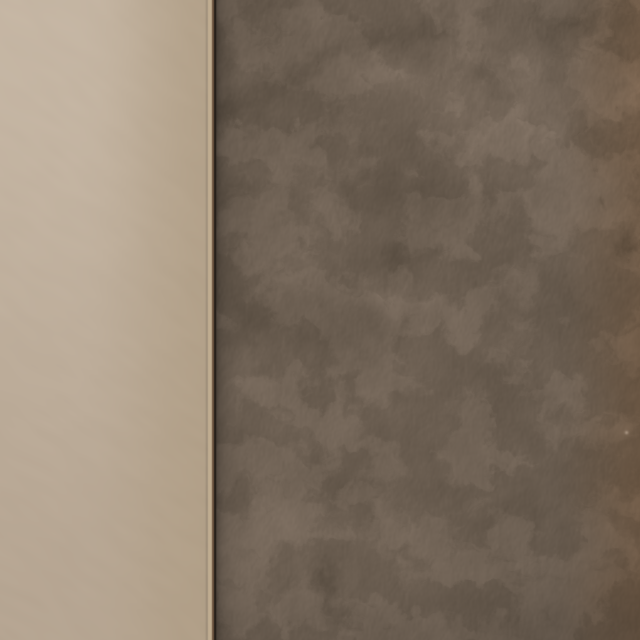
This texture is drawn by a three.js fragment shader. Its source:

```glsl
// A smooth beige panel with a bevelled edge stands before a mottled plaster wall.
// The wall mixes warped fractal noise with soft placed stains, ragged flakes
// and a fine embossed grain; the panel is a gradient with a lit rim and shadow.
#define EDGE 0.3345
#define SOFT 0.0013
#define WARP 0.065
#define RAGGED 0.030
#define MOTTLE 0.36
#define FLAKES 0.20
#define GRAIN 0.050
#define WALL_DARK vec3(0.335, 0.292, 0.245)
#define WALL_LIGHT vec3(0.530, 0.468, 0.412)
#define WARM_TINT vec3(1.05, 0.97, 0.88)
#define GAP_COLOR vec3(0.150, 0.125, 0.100)
#define RIM_COLOR vec3(0.750, 0.675, 0.565)

varying vec2 vUv;

float hash(vec2 p) {
  vec3 q = fract(vec3(p.xyx) * 0.1031);
  q += dot(q, q.yzx + 33.33);
  return fract((q.x + q.y) * q.z);
}

float noise(vec2 p) {
  vec2 i = floor(p), f = fract(p);
  f = f * f * (3.0 - 2.0 * f);
  return mix(mix(hash(i), hash(i + vec2(1.0, 0.0)), f.x),
             mix(hash(i + vec2(0.0, 1.0)), hash(i + vec2(1.0)), f.x), f.y);
}

// Fractal noise centred on zero
float fbm(vec2 p) {
  float sum = -0.485, amp = 0.5;
  for (int i = 0; i < 5; i++) {
    sum += amp * noise(p);
    p = mat2(0.8, 0.6, -0.6, 0.8) * p * 2.03 + 17.3;
    amp *= 0.5;
  }
  return sum;
}

// Soft elliptical stain
float stain(vec2 p, vec2 centre, vec2 radius) {
  vec2 d = (p - centre) / radius;
  return exp(-dot(d, d));
}

float segment(vec2 p, vec2 a, vec2 b) {
  vec2 d = b - a;
  return length(p - a - d * clamp(dot(p - a, d) / dot(d, d), 0.0, 1.0));
}

// Broad light and dark areas of the plaster
float stains(vec2 p) {
  float s = 0.0;
  s += 0.16 * stain(p, vec2(0.44, 0.73), vec2(0.10, 0.05));
  s += 0.17 * stain(p, vec2(0.44, 0.58), vec2(0.06, 0.05));
  s += 0.18 * stain(p, vec2(0.39, 0.43), vec2(0.04, 0.07));
  s += 0.18 * stain(p, vec2(0.60, 0.54), vec2(0.05, 0.03));
  s += 0.14 * stain(p, vec2(0.65, 0.43), vec2(0.05, 0.06));
  s += 0.15 * stain(p, vec2(0.46, 0.18), vec2(0.09, 0.07));
  s += 0.20 * stain(p, vec2(0.77, 0.83), vec2(0.15, 0.08));
  s += 0.15 * stain(p, vec2(0.61, 0.89), vec2(0.08, 0.025));
  s -= 0.19 * stain(p, vec2(0.63, 0.68), vec2(0.09, 0.035));
  s -= 0.28 * stain(p, vec2(0.637, 0.585), vec2(0.035, 0.025));
  s -= 0.14 * stain(p, vec2(0.57, 0.48), vec2(0.09, 0.04));
  s -= 0.18 * stain(p, vec2(0.41, 0.505), vec2(0.045, 0.04));
  s -= 0.14 * stain(p, vec2(0.53, 0.24), vec2(0.06, 0.04));
  s -= 0.28 * stain(p, vec2(0.515, 0.10), vec2(0.02, 0.035));
  s -= 0.24 * stain(p, vec2(0.76, 0.88), vec2(0.02, 0.035));
  s -= 0.18 * stain(p, vec2(0.90, 0.97), vec2(0.06, 0.05));
  float arc = segment(p, vec2(0.34, 0.82), vec2(0.54, 0.925));
  arc = min(arc, segment(p, vec2(0.54, 0.925), vec2(0.70, 0.97)));
  return s - 0.19 * exp(-arc * arc / 0.0004);
}

float grain(vec2 p) {
  return noise(p * vec2(150.0, 90.0)) + 0.7 * noise(p * vec2(260.0, 170.0));
}

vec3 wall(vec2 p) {
  vec2 bend = vec2(fbm(p * 13.0), fbm(p * 13.0 + 41.0));
  vec2 rough = vec2(fbm(p * 60.0 + 9.0), fbm(p * 60.0 + 73.0));
  vec2 q = p + WARP * bend + RAGGED * rough;
  float tone = 0.46 + stains(q) + MOTTLE * fbm(q * 8.0 + 5.0);

  // Ragged flakes with crisp borders, then small blotches
  float flake = fbm(q * vec2(15.0, 18.0) + 3.0);
  tone += FLAKES * (smoothstep(-0.07, 0.10, flake) - 0.5);
  tone += 0.22 * fbm(p * vec2(42.0, 34.0));

  // Vertical trowel drags towards the upper right
  float drag = smoothstep(0.55, 0.9, p.x) * smoothstep(0.5, 0.85, p.y);
  tone += 0.34 * drag * fbm(q * vec2(55.0, 13.0));
  float scratch = segment(p + 0.02 * bend + 0.012 * rough, vec2(0.907, 0.79), vec2(0.943, 0.67));
  float broken = smoothstep(-0.15, 0.15, fbm(p * 34.0 + 8.0));
  tone -= 0.24 * broken * exp(-scratch * scratch / 0.000008);
  tone -= 0.26 * stain(q, vec2(0.97, 0.62), vec2(0.014, 0.018));

  // Emboss the grain as if lit from the upper left
  tone += GRAIN * (grain(p) - grain(p + vec2(0.002, -0.002))) * 2.0;
  vec3 color = mix(WALL_DARK, WALL_LIGHT, clamp(tone, -0.1, 1.2));

  float warm = smoothstep(0.86, 1.03, p.x + 0.04 * bend.x);
  color *= mix(vec3(1.0), WARM_TINT, warm);
  color *= 1.0 - 0.10 * smoothstep(0.35, 0.0, p.y) * smoothstep(0.7, 1.0, p.x);
  color *= 1.0 - 0.05 * smoothstep(0.12, 0.0, p.y);
  color += 0.18 * stain(p, vec2(0.979, 0.324), vec2(0.003));
  float away = max(p.x - EDGE, 0.0);
  return color * (1.0 - 0.20 * exp(-away / 0.025) - 0.30 * exp(-away / 0.005));
}

vec3 panel(vec2 p) {
  float across = p.x / EDGE;
  vec3 color = mix(vec3(0.710, 0.645, 0.570), vec3(0.772, 0.712, 0.640), smoothstep(-0.1, 1.0, p.y));
  color = mix(color, vec3(0.690, 0.620, 0.525), 0.85 * smoothstep(0.35, 1.0, across));
  color += 0.010 * (noise(p * vec2(45.0, 60.0) + p.yx * 25.0) - 0.5);
  // Thin crease, lit rim and brown return of the bevel
  color *= 1.0 - 0.10 * stain(p, vec2(0.323, p.y), vec2(0.002, 1.0));
  color = mix(color, RIM_COLOR, smoothstep(0.324, 0.324 + 2.0 * SOFT, p.x));
  return mix(color, vec3(0.40, 0.31, 0.23), smoothstep(0.3295, 0.333, p.x));
}

void main() {
  vec3 color = mix(panel(vUv), GAP_COLOR, smoothstep(EDGE - SOFT, EDGE + SOFT, vUv.x));
  color = mix(color, wall(vUv), smoothstep(EDGE + 0.002, EDGE + 0.002 + 2.0 * SOFT, vUv.x));
  gl_FragColor = vec4(color, 1.0);
}
```
